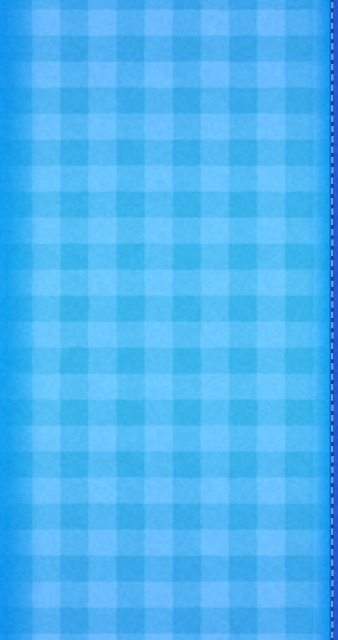
A Shadertoy shader for this pattern:

```glsl
const vec2 CHECK_PERIOD = vec2(0.1663, 0.08125);
const vec2 CHECK_START = vec2(0.1785, 0.0556);
const float HEM_START = 0.975;
const float SEAM_X = 0.983;
const float STITCH_COUNT = 62.0;

float hash(vec2 p) {
    vec3 q = fract(vec3(p.xyx) * 0.1031);
    q += dot(q, q.yzx + 33.33);
    return fract((q.x + q.y) * q.z);
}

float valueNoise(vec2 p) {
    vec2 i = floor(p);
    vec2 f = fract(p);
    f = f * f * (3.0 - 2.0 * f);
    float low = mix(hash(i), hash(i + vec2(1.0, 0.0)), f.x);
    float high = mix(hash(i + vec2(0.0, 1.0)), hash(i + vec2(1.0, 1.0)), f.x);
    return mix(low, high, f.y);
}

float fbm(vec2 p) {
    float sum = 0.0;
    float weight = 0.5;
    for (int i = 0; i < 4; i++) {
        sum += weight * valueNoise(p);
        p = mat2(1.6, 1.2, -1.2, 1.6) * p + 7.3;
        weight *= 0.5;
    }
    return sum / 0.9375;
}

// Coverage of evenly spaced bands, each filling half its period
float bands(float x, float start, float period, float softness) {
    float fromCentre = abs(fract((x - start) / period + 0.25) - 0.5);
    float s = softness / period;
    return 1.0 - smoothstep(0.25 - s, 0.25 + s, fromCentre);
}

float box(vec2 p, vec2 halfSize, vec2 softness) {
    vec2 cover = 1.0 - smoothstep(halfSize - softness, halfSize + softness, abs(p));
    return cover.x * cover.y;
}

// Two translucent band sets crossing, cyan at mid height and bluer at the ends
vec3 gingham(vec2 uv, vec2 softness, float ends) {
    float column = bands(uv.x, CHECK_START.x, CHECK_PERIOD.x, softness.x);
    float row = bands(uv.y, CHECK_START.y, CHECK_PERIOD.y, softness.y);
    vec3 light = mix(vec3(0.42, 0.785, 1.0), vec3(0.41, 0.725, 0.995), ends);
    vec3 middle = mix(vec3(0.335, 0.75, 0.965), vec3(0.31, 0.685, 0.95), ends);
    vec3 dark = mix(vec3(0.23, 0.71, 0.925), vec3(0.225, 0.64, 0.915), ends);
    float layers = column + row;
    vec3 color = mix(light, middle, clamp(layers, 0.0, 1.0));
    return mix(color, dark, clamp(layers - 1.0, 0.0, 1.0));
}

// Saturated shading along both sides that leaves the checks faintly visible
vec3 shadeSides(vec3 color, float x, float ends) {
    float left = 1.0 - smoothstep(-0.01, 0.135, x);
    float right = smoothstep(0.90, 0.985, x);
    vec3 sideBlue = mix(vec3(0.03, 0.61, 0.93), vec3(0.03, 0.555, 0.925), ends);
    return mix(color, sideBlue, 0.86 * max(left, right));
}

// Indigo strip with a line of dashed thread
vec3 addHem(vec3 color, vec2 uv, vec2 pixel, float grain) {
    float strip = smoothstep(HEM_START - 0.003, HEM_START + 0.003, uv.x);
    vec3 indigo = mix(vec3(0.05, 0.46, 0.86), vec3(0.14, 0.35, 0.83), smoothstep(HEM_START, 0.99, uv.x));
    color = mix(color, indigo + 0.06 * grain, strip);

    float groove = 1.0 - smoothstep(0.002, 0.005 + 0.5 * pixel.x, abs(uv.x - SEAM_X));
    color = mix(color, vec3(0.08, 0.22, 0.56), 0.8 * groove);

    float cell = uv.y * STITCH_COUNT;
    float shift = (hash(vec2(floor(cell), 3.0)) - 0.5) * 0.0012;
    vec2 p = vec2(uv.x - SEAM_X - shift, (fract(cell) - 0.5) / STITCH_COUNT);
    float thread = box(p, vec2(0.0034, 0.005), pixel * 0.5);
    return mix(color, vec3(0.40, 0.70, 0.82), 0.9 * thread);
}

void mainImage(out vec4 fragColor, in vec2 fragCoord) {
    vec2 pixel = 1.0 / iResolution.xy;
    vec2 uv = vec2(fragCoord.x, iResolution.y - fragCoord.y) * pixel;
    vec2 paper = uv * vec2(iResolution.x / iResolution.y, 1.0);

    // Slightly uneven printed edges
    vec2 wobble = vec2(fbm(paper * 60.0), fbm(paper * 60.0 + 31.0)) - 0.5;
    vec2 printUv = uv + wobble * vec2(0.005, 0.0026);

    float ends = smoothstep(0.08, 0.55, abs(uv.y - 0.5));
    vec3 color = gingham(printUv, vec2(0.0025, 0.0012) + 0.6 * pixel, ends);
    color = shadeSides(color, uv.x, ends);

    // Paper grain, with a little more relief in scattered patches
    float grain = fbm(paper * 190.0) - 0.5;
    float fibres = fbm(paper * vec2(50.0, 95.0) + 4.0 * wobble) - 0.5;
    float wear = smoothstep(0.3, 0.8, valueNoise(paper * 20.0));
    color += 0.05 * grain + (0.012 + 0.025 * wear) * fibres;

    color = addHem(color, uv, pixel, grain);
    fragColor = vec4(clamp(color, 0.0, 1.0), 1.0);
}
```
